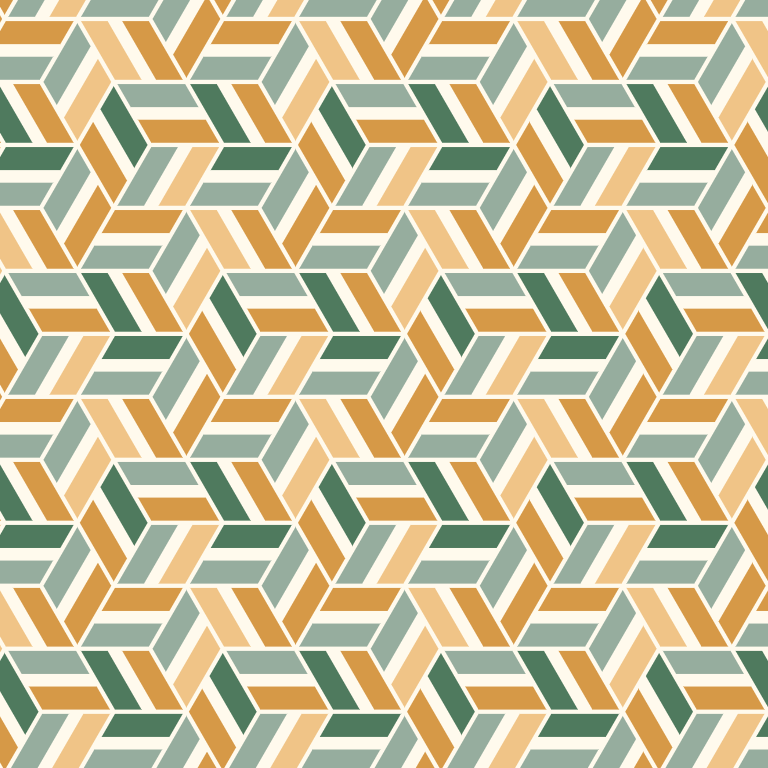
A WebGL 1 fragment shader for this pattern:

```glsl
precision highp float;

// Striped rhombi in four colours on cream: flat-topped hexagons, each cut into
// three rhombi that turn like a pinwheel. Every third hexagon spins one way, the
// others are mirrored; each rhombus holds two bars parallel to one of its sides.

uniform vec2 u_resolution;

const float ROOT3 = 1.7320508;
const float RHOMB_HEIGHT = 0.5 * ROOT3;       // height of a rhombus of side 1
const float SIDE = 0.09469;                   // rhombus side, in canvas widths
const vec2 ANCHOR = vec2(0.6215, 0.5653);     // centre of one unmirrored hexagon
const float MARGIN = 0.034;                   // half line width / rhombus height
const float BAR_GAP = 0.2;                    // gap between bars / rhombus height

const vec3 CREAM = vec3(1.0, 0.98, 0.93);
const vec3 SAGE = vec3(0.59, 0.68, 0.62);
const vec3 OCHRE = vec3(0.84, 0.60, 0.28);
const vec3 APRICOT = vec3(0.94, 0.77, 0.53);
const vec3 GREEN = vec3(0.31, 0.48, 0.37);

vec3 palette(float index) {
  if (index < 0.5) return SAGE;
  if (index < 1.5) return OCHRE;
  if (index < 2.5) return APRICOT;
  return GREEN;
}

// Centre of the hexagon of side 1 that contains p
vec2 hexCentre(vec2 p) {
  vec2 period = vec2(3.0, ROOT3);
  vec2 even = floor(p / period + 0.5) * period;
  vec2 odd = (floor(p / period) + 0.5) * period;
  return distance(p, even) < distance(p, odd) ? even : odd;
}

// Which of the three kinds of hexagon sits at this centre: 0, 1 or 2
float hexKind(vec2 centre) {
  return mod(floor(centre.y / ROOT3 + centre.x + 0.5), 3.0);
}

// Palette indices of the bars nearest to the hub, one per rhombus
vec3 innerBars(float kind) {
  return kind < 0.5 ? vec3(1.0, 3.0, 0.0) : vec3(0.0, 0.0, 1.0);
}

// Palette indices of the bars farthest from the hub, one per rhombus
vec3 outerBars(float kind) {
  if (kind < 0.5) return vec3(0.0, 1.0, 2.0);
  return kind < 1.5 ? vec3(3.0, 1.0, 2.0) : vec3(1.0, 2.0, 3.0);
}

// Skewed coordinates: x along the bars, y across them, 0 to 1 in the rhombus
vec2 rhombusCoords(vec2 p) {
  float across = p.y / RHOMB_HEIGHT;
  return vec2(p.x + 0.5 * across, across);
}

vec2 turnBack120(vec2 p) {
  return vec2(-0.5 * p.x + RHOMB_HEIGHT * p.y, -RHOMB_HEIGHT * p.x - 0.5 * p.y);
}

// Coverage of the pair of bars in one rhombus
float barPair(vec2 uv, float blur) {
  vec2 fromMiddle = abs(uv - 0.5);
  float inset = 0.5 - MARGIN - max(fromMiddle.x, fromMiddle.y);
  float fromGap = fromMiddle.y - 0.5 * BAR_GAP;
  return clamp(min(inset, fromGap) / blur + 0.5, 0.0, 1.0);
}

// The three rhombi around a hexagon's hub
vec3 pinwheel(vec2 p, float kind, float blur) {
  vec3 inner = innerBars(kind);
  vec3 outer = outerBars(kind);
  vec3 colour = CREAM;
  if (kind > 0.5) p.x = -p.x;
  for (int i = 0; i < 3; i++) {
    vec2 uv = rhombusCoords(p);
    float index = uv.y < 0.5 ? inner[i] : outer[i];
    colour = mix(colour, palette(index), barPair(uv, blur));
    p = turnBack120(p);
  }
  return colour;
}

void main() {
  float canvas = min(u_resolution.x, u_resolution.y);
  vec2 p = (gl_FragCoord.xy / canvas - ANCHOR) / SIDE;
  float blur = 1.0 / (canvas * SIDE * RHOMB_HEIGHT);
  vec2 centre = hexCentre(p);
  gl_FragColor = vec4(pinwheel(p - centre, hexKind(centre), blur), 1.0);
}
```
